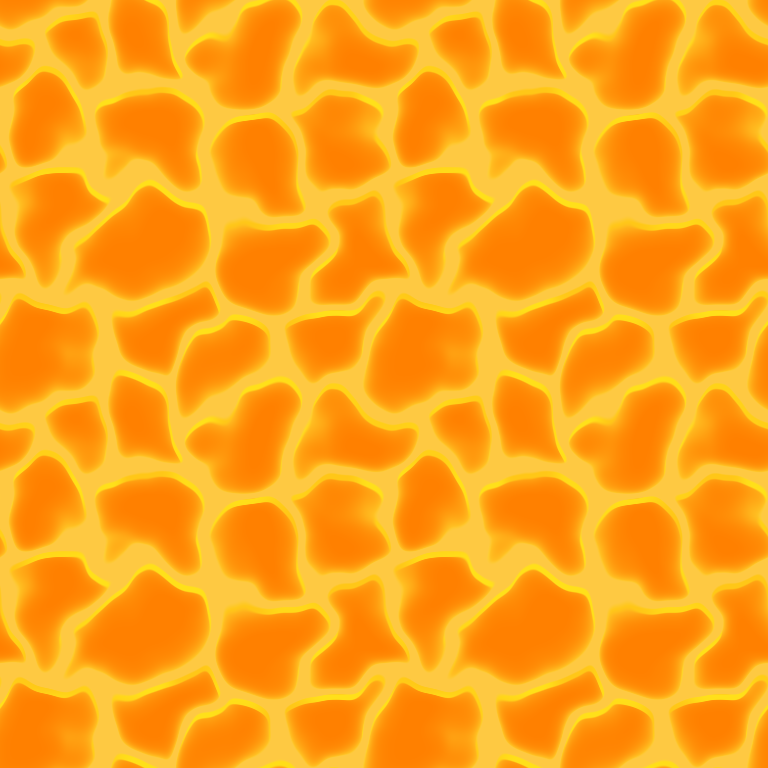
This pattern is drawn by a WebGL 2 fragment shader. Its source:

```glsl
#version 300 es
precision highp float;

uniform vec2 u_resolution;
out vec4 fragColor;

const float REPEATS = 2.0;   // tiles across the canvas
const float CELLS = 4.0;     // cells across one tile
const float JITTER = 0.78;
const float ROUNDNESS = 14.0;
const float VEIN_HALF_WIDTH = 0.046;
const float GLOW_REACH = 0.072;
const vec2 RIM_OFFSET = vec2(0.012, 0.06);

const vec3 ORANGE = vec3(1.0, 0.50, 0.0);
const vec3 GLOW = vec3(1.0, 0.78, 0.15);
const vec3 VEIN = vec3(0.995, 0.79, 0.26);
const vec3 RIM_DIM = vec3(1.0, 0.78, 0.09);
const vec3 RIM_BRIGHT = vec3(1.0, 0.88, 0.10);

// Integer hash of a lattice point that wraps after the given period
vec2 hash2(vec2 lattice, float period, uint seed) {
    uvec2 v = uvec2(mod(lattice, period)) + uvec2(seed, seed * 7u);
    v = v * 1664525u + 1013904223u;
    v.x += v.y * 1664525u;
    v.y += v.x * 1664525u;
    v ^= v >> 16u;
    v.x += v.y * 1664525u;
    v.y += v.x * 1664525u;
    v ^= v >> 16u;
    return vec2(v >> 8u) / 16777216.0;
}

// Wrapping value noise with two independent channels
vec2 noise2(vec2 p, float period, uint seed) {
    vec2 i = floor(p);
    vec2 f = p - i;
    f = f * f * f * (f * (f * 6.0 - 15.0) + 10.0);
    vec2 low = mix(hash2(i, period, seed),
                   hash2(i + vec2(1.0, 0.0), period, seed), f.x);
    vec2 high = mix(hash2(i + vec2(0.0, 1.0), period, seed),
                    hash2(i + vec2(1.0, 1.0), period, seed), f.x);
    return mix(low, high, f.y);
}

// Bends straight cell borders into wavy ones
vec2 warp(vec2 p, float period) {
    vec2 broad = noise2(p * 2.0, period * 2.0, 11u) - 0.5;
    vec2 fine = noise2(p * 4.0, period * 4.0, 29u) - 0.5;
    return p + 0.44 * broad + 0.07 * fine;
}

vec2 cellCentre(vec2 cell, float period) {
    return cell + 0.5 + JITTER * (hash2(cell, period, 5u) - 0.5);
}

// Distance to the nearest cell border, blended so that corners are round
float borderDistance(vec2 p, float period) {
    vec2 home = floor(p);
    vec2 nearestCell = home;
    vec2 toNearest = vec2(8.0);
    for (int y = -1; y <= 1; y++) {
        for (int x = -1; x <= 1; x++) {
            vec2 cell = home + vec2(x, y);
            vec2 toCentre = cellCentre(cell, period) - p;
            if (dot(toCentre, toCentre) < dot(toNearest, toNearest)) {
                toNearest = toCentre;
                nearestCell = cell;
            }
        }
    }
    float sum = 0.0;
    for (int y = -2; y <= 2; y++) {
        for (int x = -2; x <= 2; x++) {
            if (x == 0 && y == 0) continue;
            vec2 toOther = cellCentre(nearestCell + vec2(x, y), period) - p;
            float d = dot(0.5 * (toNearest + toOther),
                          normalize(toOther - toNearest));
            sum += exp(-ROUNDNESS * d);
        }
    }
    return -log(sum) / ROUNDNESS;
}

float veinMask(float d, float softness) {
    return 1.0 - smoothstep(-softness, softness, d - VEIN_HALF_WIDTH);
}

void main() {
    float scale = REPEATS * CELLS;
    vec2 p = gl_FragCoord.xy / u_resolution * scale;
    float softness = max(0.008, scale / min(u_resolution.x, u_resolution.y));

    float d = borderDistance(warp(p, CELLS), CELLS);
    float dAbove = borderDistance(warp(p + RIM_OFFSET, CELLS), CELLS);

    // Glow fading into the cell
    float glow = exp(-max(d - VEIN_HALF_WIDTH, 0.0) / GLOW_REACH);
    vec3 color = mix(ORANGE, GLOW, glow * smoothstep(0.0, 0.06, glow));

    // Bright rim under each vein, then the vein itself
    float shine = noise2(p * 2.0, CELLS * 2.0, 47u).x;
    vec3 rim = mix(RIM_DIM, RIM_BRIGHT, smoothstep(0.15, 0.8, shine));
    color = mix(color, rim, veinMask(dAbove, softness));
    color = mix(color, VEIN, veinMask(d, softness));

    fragColor = vec4(color, 1.0);
}
```
